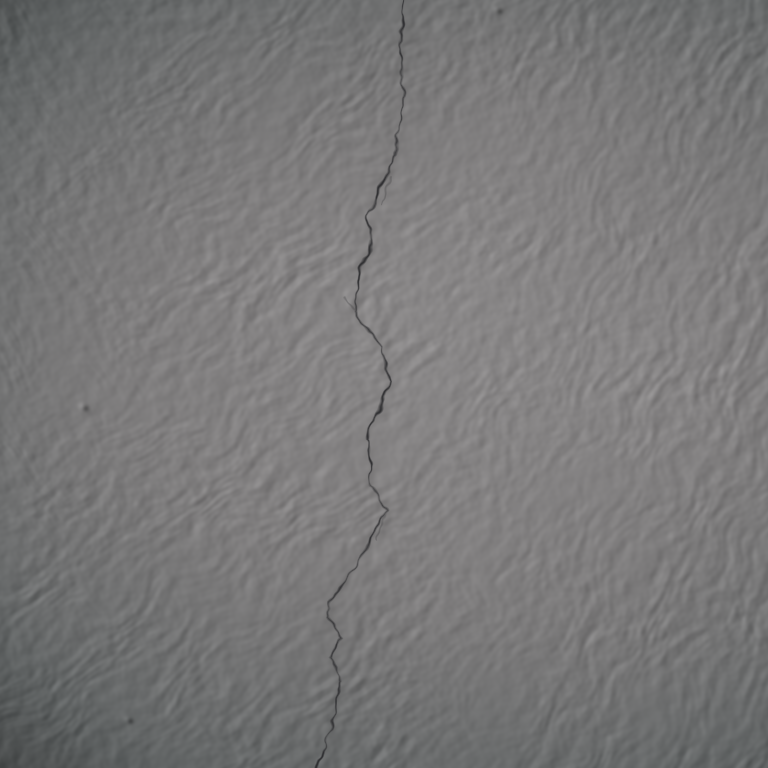
Give the GLSL for this texture, as a Shadertoy shader.

```glsl
// Painted plaster wall with a thin crack wandering from top to bottom.
// Brushed relief is oriented gradient noise, embossed by a side light;
// the crack is the distance to a polyline made jagged by noise.

const vec2  LIGHT_CENTER  = vec2(0.60, 0.53);
const vec2  LIGHT_FALLOFF = vec2(0.21, 0.38);
const float LIGHT_PEAK    = 0.526;
const float CORNER_SHADE  = 0.05;
const vec3  COOL_TINT     = vec3(0.970, 1.005, 1.008);
const vec3  WARM_TINT     = vec3(1.010, 0.995, 0.998);
const vec2  EMBOSS_DIR    = vec2(-0.90, 0.43);
const float EMBOSS_STEP   = 0.0022;
const float EMBOSS_GAIN   = 0.098;
const vec2  STROKE_FREQ   = vec2(25.0, 54.0);   // along, across a stroke
const vec3  CRACK_COLOR   = vec3(0.17, 0.17, 0.18);
const float CRACK_WIDTH   = 0.0011;             // half width
const float CRACK_WOBBLE  = 0.0062;

// Crack corners, top to bottom
const int CRACK_COUNT = 24;
const vec2 CRACK[CRACK_COUNT] = vec2[](
    vec2(.528, 1.01), vec2(.521, .935), vec2(.525, .870), vec2(.516, .798),
    vec2(.494, .755), vec2(.479, .720), vec2(.484, .688), vec2(.466, .635),
    vec2(.461, .595), vec2(.495, .549), vec2(.509, .503), vec2(.492, .466),
    vec2(.477, .427), vec2(.484, .394), vec2(.483, .368), vec2(.503, .336),
    vec2(.474, .281), vec2(.430, .216), vec2(.427, .197), vec2(.443, .170),
    vec2(.432, .143), vec2(.445, .112), vec2(.431, .050), vec2(.408, -.01));

// Faint side hairs: start and end
const vec4 HAIRS[3] = vec4[](
    vec4(.449, .612, .463, .592), vec4(.503, .336, .492, .298),
    vec4(.507, .770, .497, .735));

// Small pits: centre and radius
const vec3 PITS[3] = vec3[](
    vec3(.651, .985, .0042), vec3(.112, .468, .0045), vec3(.170, .061, .0040));

vec2 hashGradient(vec2 cell) {
    vec3 q = fract(cell.xyx * vec3(.1031, .1030, .0973));
    q += dot(q, q.yzx + 33.33);
    float a = 6.2832 * fract((q.x + q.y) * q.z);
    return vec2(cos(a), sin(a));
}

float gradientNoise(vec2 p) {
    vec2 i = floor(p), f = p - i;
    vec2 u = f * f * f * (f * (f * 6.0 - 15.0) + 10.0);
    vec2 e = vec2(1.0, 0.0);
    float a = dot(hashGradient(i), f);
    float b = dot(hashGradient(i + e.xy), f - e.xy);
    float c = dot(hashGradient(i + e.yx), f - e.yx);
    float d = dot(hashGradient(i + e.xx), f - e.xx);
    return mix(mix(a, b, u.x), mix(c, d, u.x), u.y);
}

// Brush marks running along one direction, with a finer octave
float strokes(vec2 p, float angle) {
    vec2 dir = vec2(cos(angle), sin(angle));
    vec2 q = vec2(dot(p, dir), dot(p, vec2(-dir.y, dir.x))) * STROKE_FREQ + 71.0 * angle + 200.0;
    return gradientNoise(q) + 0.5 * gradientNoise(q * vec2(2.1, 1.8) + 17.0);
}

// Plaster height: the brush direction drifts across the wall
float plasterHeight(vec2 p) {
    vec2 warp = vec2(gradientNoise(p * 12.0 + 40.0), gradientNoise(p * 12.0 + 80.0));
    vec2 q = p + 0.026 * warp;
    float steep = smoothstep(0.40, 0.85, p.x + 0.15 * warp.x);
    float falling = smoothstep(0.32, 0.0, p.x + 0.12 * warp.y) * smoothstep(0.15, 0.55, p.y);
    float h = mix(strokes(q, 0.68), strokes(q, 1.13), steep);
    h = mix(h, strokes(q, 2.15), 0.8 * falling);
    h += 0.55 * gradientNoise(p * 58.0 + 300.0);
    return h + 0.16 * gradientNoise(p * 125.0 + 500.0);
}

float segmentDistance(vec2 p, vec2 a, vec2 b) {
    vec2 ab = b - a;
    return length(p - a - ab * clamp(dot(p - a, ab) / dot(ab, ab), 0.0, 1.0));
}

void mainImage(out vec4 fragColor, in vec2 fragCoord) {
    vec2 uv = fragCoord / iResolution.xy;
    float pixel = 1.0 / iResolution.y;

    // Broad light, cooler towards the left and the corners
    vec2 offset = uv - LIGHT_CENTER;
    float light = LIGHT_PEAK - dot(LIGHT_FALLOFF, offset * offset);
    light -= CORNER_SHADE * smoothstep(0.62, 0.84, length(offset));
    light += 0.012 * gradientNoise(uv * 4.0 + 9.0);
    vec3 color = light * mix(COOL_TINT, WARM_TINT, smoothstep(0.36, 0.51, light));

    // Embossed relief
    vec2 e = EMBOSS_DIR * EMBOSS_STEP;
    float slope = plasterHeight(uv + e) - plasterHeight(uv - e);
    float patchiness = 0.95 + 0.6 * gradientNoise(uv * 7.0 + 55.0);
    color -= EMBOSS_GAIN * patchiness * slope;

    // Pits with a lit rim on one side
    for (int i = 0; i < 3; i++) {
        vec2 d = (uv - PITS[i].xy) / PITS[i].z;
        color *= 1.0 - 0.30 * exp(-dot(d, d));
        vec2 rim = d + vec2(1.4, -0.8);
        color += 0.06 * exp(-dot(rim, rim));
    }

    // Crack and its hairs
    vec2 wobble = vec2(gradientNoise(uv * 44.0 + 5.0), 0.6 * gradientNoise(uv * 44.0 + 95.0));
    wobble.x += 0.45 * gradientNoise(uv * 105.0 + 7.0);
    vec2 p = uv + CRACK_WOBBLE * wobble;
    float crackDist = 1.0, hairDist = 1.0;
    for (int i = 0; i < CRACK_COUNT - 1; i++)
        crackDist = min(crackDist, segmentDistance(p, CRACK[i], CRACK[i + 1]));
    for (int i = 0; i < 3; i++)
        hairDist = min(hairDist, segmentDistance(p, HAIRS[i].xy, HAIRS[i].zw));

    float thickness = gradientNoise(vec2(uv.y * 31.0, 3.5)) + 0.7 * gradientNoise(vec2(uv.y * 83.0, 8.5));
    float width = CRACK_WIDTH * (1.0 + 0.8 * thickness);
    float soft = 0.0011 + 0.4 * pixel;
    float crack = 1.0 - smoothstep(width - soft, width + soft, crackDist);
    float hair = 1.0 - smoothstep(0.0, 0.0005 + soft, hairDist);
    float depth = clamp(0.80 + 0.35 * thickness, 0.45, 0.95);
    color *= 1.0 - 0.06 * exp(-crackDist * 260.0);
    color = mix(color, CRACK_COLOR, max(depth * crack, 0.25 * hair));

    fragColor = vec4(color, 1.0);
}
```
